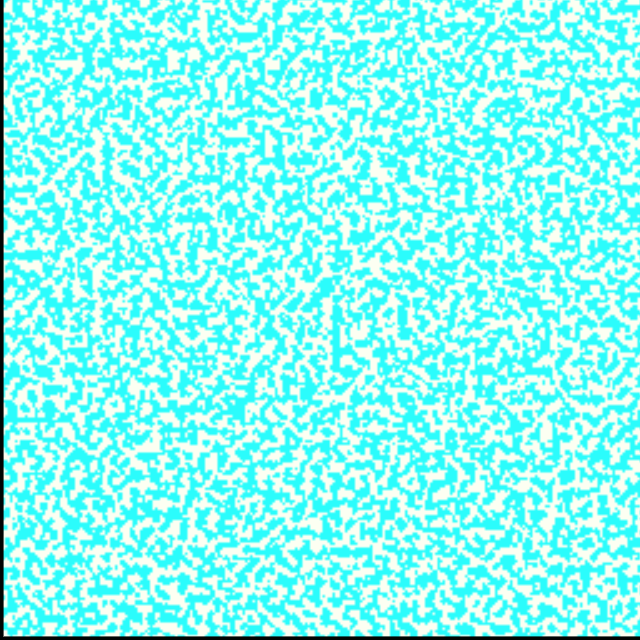
Write a Shadertoy shader that draws this texture.

```glsl
const vec3 CYAN = vec3(0.17, 0.99, 0.99);
const vec3 CREAM = vec3(0.99, 1.0, 0.95);
const vec3 BLACK = vec3(0.0, 0.02, 0.01);
const float CELLS = 256.0;        // grain cells across the canvas
const float COARSE_FREQ = 67.0;   // scale of the blobs
const float FINE_FREQ = 109.0;    // scale of the ragged detail
const float FINE_WEIGHT = 0.75;
const float CYAN_BIAS = 0.012;    // positive values give more cyan
const float BORDER = 0.0056;      // width of the left and bottom strips
const float BORDER_SOFT = 0.001;
const float TURN = 0.65;          // angle between the two noise lattices
const float TAU = 6.28319;

// Random unit vector for a lattice point
vec2 latticeGradient(vec2 cell) {
    ivec2 c = ivec2(cell);
    uint h = uint(c.x) * 747796405u + uint(c.y) * 2891336453u;
    h = (h ^ (h >> 16)) * 73244475u;
    h = (h ^ (h >> 15)) * 73244475u;
    h ^= h >> 16;
    float angle = TAU * float(h & 65535u) / 65536.0;
    return vec2(cos(angle), sin(angle));
}

float gradientNoise(vec2 p) {
    vec2 i = floor(p);
    vec2 f = p - i;
    vec2 u = f * f * f * (f * (f * 6.0 - 15.0) + 10.0);
    vec2 e = vec2(1.0, 0.0);
    float a = dot(latticeGradient(i), f);
    float b = dot(latticeGradient(i + e.xy), f - e.xy);
    float c = dot(latticeGradient(i + e.yx), f - e.yx);
    float d = dot(latticeGradient(i + e.xx), f - e.xx);
    return mix(mix(a, b, u.x), mix(c, d, u.x), u.y);
}

// 1 for a cyan cell, 0 for a cream cell
float cellIsCyan(vec2 cell) {
    vec2 p = (cell + 0.5) / CELLS;
    mat2 turn = mat2(cos(TURN), sin(TURN), -sin(TURN), cos(TURN));
    float n = gradientNoise(p * COARSE_FREQ + 7.3);
    n += FINE_WEIGHT * gradientNoise(turn * p * FINE_FREQ + 191.7);
    return step(0.0, n + CYAN_BIAS);
}

// Blend the four nearest cells to soften the stepped edges
float cyanCoverage(vec2 uv) {
    vec2 p = uv * CELLS - 0.5;
    vec2 i = floor(p);
    vec2 f = p - i;
    float cover = 0.0;
    for (int y = 0; y < 2; y++) {
        for (int x = 0; x < 2; x++) {
            vec2 corner = vec2(x, y);
            vec2 w = mix(1.0 - f, f, corner);
            cover += w.x * w.y * cellIsCyan(i + corner);
        }
    }
    return cover;
}

void mainImage(out vec4 fragColor, in vec2 fragCoord) {
    vec2 uv = fragCoord / iResolution.y;
    vec3 color = mix(CREAM, CYAN, cyanCoverage(uv));

    // Dark strips along the left and bottom edges
    float inside = smoothstep(BORDER - BORDER_SOFT, BORDER + BORDER_SOFT, min(uv.x, uv.y));
    fragColor = vec4(mix(BLACK, color, inside), 1.0);
}
```
